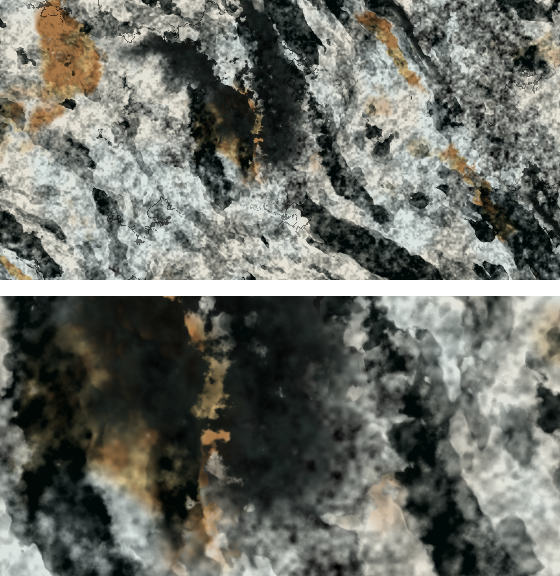
Top, the full canvas; bottom, a detail of the centre.
This texture is drawn by a WebGL 2 fragment shader. Its source:

```glsl
#version 300 es
precision highp float;
// Weathered banded gneiss: dark lenses, pale veins, rust seams, lichen and ledges.

#define FLOW_DIR vec2(0.64, -0.768)
#define LENS_SCALE vec2(5.0, 1.7)
#define WARP 0.24
#define VEIN_WIDTH 0.29
#define VEIN_VARIATION 2.1
#define GRAIN 0.36
#define RELIEF 0.9
#define RUST_AMOUNT 0.85
#define LICHEN_LEVEL 0.67
#define DARK_ROCK vec3(0.065, 0.095, 0.088)
#define PALE_ROCK vec3(0.820, 0.825, 0.805)

uniform vec2 u_resolution;
out vec4 fragColor;

vec2 hash2(vec2 p) {
    vec3 h = fract(p.xyx * vec3(0.1031, 0.1030, 0.0973));
    h += dot(h, h.yzx + 33.33);
    return fract((h.xx + h.yz) * h.zy);
}

float noise(vec2 p) {
    vec2 i = floor(p), f = fract(p);
    f = f * f * (3.0 - 2.0 * f);
    float low = mix(hash2(i).x, hash2(i + vec2(1, 0)).x, f.x);
    float high = mix(hash2(i + vec2(0, 1)).x, hash2(i + vec2(1, 1)).x, f.x);
    return mix(low, high, f.y);
}

float fbm(vec2 p) {
    float sum = 0.0, amp = 0.533;
    for (int i = 0; i < 4; i++) {
        sum += amp * noise(p);
        p = mat2(1.6, 1.2, -1.2, 1.6) * p + 17.3;
        amp *= 0.5;
    }
    return sum;
}

// Gap between the two nearest cell centres: zero on borders, large inside.
float cellGap(vec2 p) {
    vec2 i = floor(p), f = fract(p);
    float near1 = 8.0, near2 = 8.0;
    for (int y = -1; y <= 1; y++)
    for (int x = -1; x <= 1; x++) {
        vec2 g = vec2(x, y);
        float d = length(g + hash2(i + g) - f);
        near2 = min(near2, max(near1, d));
        near1 = min(near1, d);
    }
    return near2 - near1;
}

// Long thin line along the middle level of a stretched noise field.
float thread(vec2 p, float halfWidth, float wobble) {
    float d = abs(noise(p) - 0.5 + wobble);
    return 1.0 - smoothstep(0.6 * halfWidth, halfWidth, d);
}

void main() {
    vec2 p = gl_FragCoord.xy / u_resolution.y + 3.0;
    float right = p.x - 4.0;

    // Folded coordinates: x across the banding, y along it
    vec2 q = p + WARP * (vec2(noise(p * 2.1), noise(p * 2.1 + 41.0)) - 0.5);
    q += 0.06 * (vec2(fbm(p * 7.0 + 9.0), fbm(p * 7.0 + 63.0)) - 0.5);
    vec2 flow = vec2(dot(q, vec2(-FLOW_DIR.y, FLOW_DIR.x)), dot(q, FLOW_DIR));

    // Shared roughness at three sizes
    float ragged = fbm(p * 24.0) - 0.5;
    float mottle = fbm(p * 15.0 + 70.0) - 0.5;
    float fine = fbm(p * 58.0) - 0.5;
    float grain = noise(p * 128.0) - 0.5;

    // Dark lenses separated by pale veins of changing width
    float band = fbm(flow * vec2(3.0, 0.9) + 5.0);
    float width = max(VEIN_WIDTH + VEIN_VARIATION * (band - 0.5), 0.05);
    float edge = 0.34 * ragged + 0.26 * fine;
    float lens = cellGap(flow * LENS_SCALE) - width + edge;
    float knots = cellGap(flow * vec2(11.0, 6.0) + 20.0) - 0.60 + 1.3 * edge;
    float pale = 1.0 - smoothstep(-0.035, 0.045, max(lens, knots));
    float swell = smoothstep(0.36, 0.60, fbm(p * 3.5 + 8.0));
    float veins = max(thread(flow * vec2(5.0, 1.0) + 31.0, 0.02 + 0.09 * swell, 0.2 * edge),
                      thread(flow * vec2(8.0, 1.6) + 77.0, 0.11 * swell, 0.3 * edge));
    pale = max(pale, 0.92 * veins * smoothstep(0.0, 0.25, swell));

    // Stains in the pale rock, milky film over the dark rock, grain in both
    float stain = smoothstep(0.53, 0.63, fbm(flow * vec2(21.0, 11.0) + 90.0) + 0.3 * fine);
    float film = smoothstep(0.48, 0.68, fbm(flow * vec2(12.0, 4.0) + 44.0) + 0.35 * fine);
    float darkTone = 0.07 + 0.45 * mottle + 0.75 * fine + 0.36 * film;
    float paleTone = 0.93 + 0.55 * mottle + 0.7 * fine - 0.46 * stain;
    float tone = mix(darkTone, paleTone, pale) + GRAIN * grain * mix(0.65, 1.0, pale);

    // Surface relief lit from the upper left
    vec2 toLight = vec2(-0.009, 0.010);
    tone += RELIEF * (fbm(q * 17.0) - fbm((q + toLight) * 17.0));
    vec3 col = mix(DARK_ROCK, PALE_ROCK, clamp(tone, -0.08, 1.08));
    col *= mix(vec3(0.97, 1.01, 1.02), vec3(1.02, 1.0, 0.965), smoothstep(0.35, 0.65, fbm(p * 5.0 + 12.0)));

    // Crusty lichen, more frequent toward the right
    float crust = fbm(p * 2.6 + 27.0) + 0.12 * right + 0.3 * edge - LICHEN_LEVEL;
    float lichen = smoothstep(0.0, 0.015, crust) * smoothstep(0.60, 0.54, fbm(p * 16.0 + 3.0));
    float crustTone = 0.43 + 1.0 * fine + 0.4 * mottle + 0.4 * grain;
    col = mix(col, crustTone * vec3(0.97, 1.0, 0.96), 0.85 * lichen);

    // Rust seams along the banding
    float rust = thread(flow * vec2(2.7, 0.7) + 14.0, 0.075, 0.25 * edge);
    rust *= smoothstep(0.53, 0.62, fbm(p * 3.4 + 55.0));
    rust = RUST_AMOUNT * max(rust, 0.5 * smoothstep(0.66, 0.78, fbm(p * 5.5 + 33.0))) * (1.0 - 0.7 * lichen);
    vec3 rustTint = mix(vec3(0.92, 0.75, 0.48), vec3(0.70, 0.45, 0.22), smoothstep(-0.04, 0.12, mottle));
    col *= mix(vec3(1.0), rustTint, rust);

    // Ledges: crisp on one side, fading shadow on the other
    float ledge = noise(flow * vec2(2.1, 0.6) + 48.0) - 0.5 + 0.2 * edge;
    float shadow = smoothstep(-0.10, -0.03, ledge) * smoothstep(0.012, 0.0, ledge);
    shadow *= smoothstep(0.42, 0.54, fbm(p * 2.0 + 81.0));
    col = mix(col, DARK_ROCK * (0.75 + 1.6 * fine), 0.92 * shadow);

    // Sparse hairline cracks
    float crack = thread(flow * vec2(4.0, 2.2) + 66.0, 0.012, 0.4 * ragged);
    col *= 1.0 - 0.55 * crack * smoothstep(0.52, 0.64, noise(p * 4.0));

    fragColor = vec4(clamp(col, 0.0, 1.0), 1.0);
}
```
